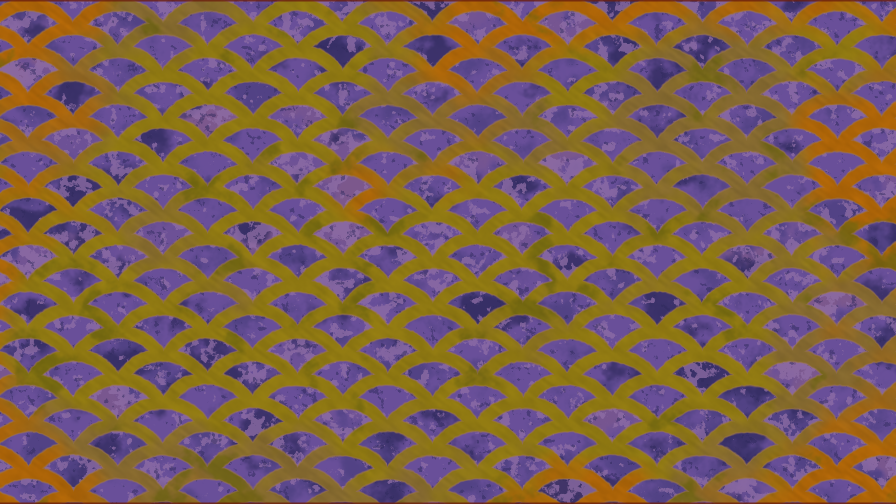
Reproduce this pattern procedurally as a WebGL 2 fragment shader.

```glsl
#version 300 es
precision highp float;
// Weathered violet fans between overlapping gold scale bands.

uniform vec2 u_resolution;
out vec4 fragColor;

// Geometry: lengths are in scale widths unless noted
const float COLUMNS = 9.97;       // scales across the canvas
const float ROW_STEP = 0.26;      // height between staggered rows
const float OUTER_RADIUS = 0.611;
const float INNER_RADIUS = 0.468;
const vec2 ORIGIN = vec2(0.814, 0.075);
const float WOBBLE = 0.016;
const float RIM_WIDTH = 0.012;
const float BORDER = 0.003;       // fraction of canvas height

// Colours
const vec3 GOLD = vec3(0.57, 0.48, 0.07);
const vec3 BRONZE = vec3(0.53, 0.42, 0.19);
const vec3 ORANGE = vec3(0.69, 0.40, 0.03);
const vec3 OLIVE = vec3(0.42, 0.39, 0.06);
const vec3 VIOLET = vec3(0.41, 0.31, 0.60);
const vec3 INDIGO = vec3(0.32, 0.26, 0.52);
const vec3 NAVY = vec3(0.18, 0.16, 0.36);
const vec3 LILAC = vec3(0.56, 0.43, 0.65);
const vec3 MAUVE = vec3(0.52, 0.36, 0.53);
const vec3 RIM = vec3(0.62, 0.46, 0.34);
const vec3 BORDER_RED = vec3(0.42, 0.12, 0.05);

float hash(vec2 p) {
  return fract(sin(dot(p, vec2(127.1, 311.7))) * 43758.5453);
}

float noise(vec2 p) {
  vec2 i = floor(p), f = fract(p);
  f = f * f * (3.0 - 2.0 * f);
  return mix(mix(hash(i), hash(i + vec2(1, 0)), f.x),
             mix(hash(i + vec2(0, 1)), hash(i + vec2(1, 1)), f.x), f.y);
}

float fbm(vec2 p) {
  float sum = 0.0, amp = 0.5;
  for (int i = 0; i < 5; i++) {
    sum += amp * noise(p);
    p = mat2(1.6, 1.2, -1.2, 1.6) * p + 7.3;
    amp *= 0.5;
  }
  return sum;
}

// Signed distance to the nearest fan; id receives its column and row
float fanDistance(vec2 p, out vec2 id) {
  float best = 1e3;
  float baseRow = floor(p.y / ROW_STEP);
  for (int k = 0; k < 4; k++) {
    float row = baseRow - float(k);
    float shift = 0.5 * mod(row, 2.0);
    float column = floor(p.x - shift + 0.5);
    vec2 local = p - vec2(column + shift, row * ROW_STEP);
    // The two scales in front cut away the lower sides
    float front = length(vec2(abs(local.x) - 0.5, local.y + ROW_STEP));
    float d = max(length(local) - INNER_RADIUS, OUTER_RADIUS - front);
    // Keep only the upper lobe
    d = max(d, 0.08 - local.y);
    if (d < best) {
      best = d;
      id = vec2(column, row);
    }
  }
  return best;
}

vec3 bandColour(vec2 p, vec2 uv) {
  float patches = fbm(p * 0.55 + 3.1);
  float side = max(smoothstep(0.20, 0.0, uv.x), 0.6 * smoothstep(0.82, 1.0, uv.x));
  float ends = smoothstep(0.36, 0.5, abs(uv.y - 0.5));
  vec3 c = mix(GOLD, BRONZE, smoothstep(0.42, 0.62, fbm(p * 0.7 + 21.0)));
  c = mix(c, ORANGE, smoothstep(0.56, 0.80, patches + 0.27 * side + 0.16 * ends));
  // Brushed fibres and dark smudges
  float fibre = noise(mat2(0.8, 0.6, -0.6, 0.8) * p * vec2(5.0, 26.0));
  c = mix(c, OLIVE, 0.7 * smoothstep(0.58, 0.74, fbm(p * 2.3 + 40.0)));
  return c * (0.93 + 0.08 * fibre + 0.10 * (fbm(p * 9.0) - 0.4));
}

vec3 fanColour(vec2 p, vec2 id) {
  float tone = hash(id + 0.37), wear = hash(id + 5.71);
  float cloud = fbm(p * 3.2 + 11.0 * tone);
  vec3 c = mix(INDIGO, VIOLET, smoothstep(0.28, 0.58, cloud + 0.25 * (tone - 0.35)));
  c = mix(c, MAUVE, 0.75 * smoothstep(0.78, 1.0, wear) * smoothstep(0.3, 0.6, cloud));
  c = mix(c, NAVY, 0.75 * smoothstep(0.56, 0.72, fbm(p * 2.0 + 60.0) + 0.16 * (0.5 - tone)));
  // Flaked pale paint and small dark pits
  float flakes = fbm(p * 11.0 + 30.0) + 0.22 * (wear - 0.5);
  c = mix(c, LILAC, 0.75 * smoothstep(0.55, 0.64, flakes));
  c = mix(c, NAVY, 0.5 * smoothstep(0.62, 0.72, fbm(p * 16.0 + 80.0)));
  return c;
}

void main() {
  vec2 uv = gl_FragCoord.xy / u_resolution;
  float pixel = COLUMNS / u_resolution.x;
  vec2 p = gl_FragCoord.xy * pixel - ORIGIN;

  // Hand-cut edges
  vec2 warp = vec2(fbm(p * 4.0), fbm(p * 4.0 + 17.0)) - 0.48;
  vec2 id;
  float d = fanDistance(p + WOBBLE * 2.0 * warp, id);
  d += 0.010 * (noise(p * 32.0) - 0.5);

  vec3 colour = mix(fanColour(p, id), bandColour(p, uv), smoothstep(-0.7 * pixel, 0.7 * pixel, d));
  float rim = 1.0 - smoothstep(0.0, RIM_WIDTH + 0.5 * pixel, abs(d));
  colour = mix(colour, RIM, 0.5 * rim);

  // Dark line along the top and bottom
  float edge = min(uv.y, 1.0 - uv.y);
  float line = 1.0 - smoothstep(BORDER * 0.5, BORDER * 1.5, edge);
  fragColor = vec4(mix(colour, BORDER_RED, 0.8 * line), 1.0);
}
```
